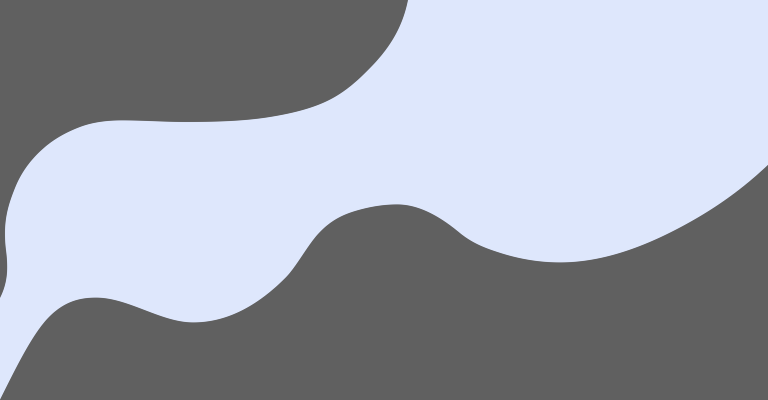
Write a Shadertoy shader that draws this background.

```glsl
// Flat two-tone background: a pale winding river of light between two smooth grey banks.

#define PALE vec3(0.871, 0.906, 0.988)
#define GREY vec3(0.378, 0.378, 0.378)
#define CANVAS vec2(192.0, 100.0)
#define EDGE_SOFTNESS 0.6
#define KNOTS 13

// Each knot holds position along the axis, height and slope.
const vec3 LOWER_BANK[KNOTS] = vec3[KNOTS](
    vec3(0.0, 0.1, 2.0), vec3(12.0, 20.5, 1.05), vec3(24.0, 25.6, 0.0),
    vec3(48.3, 19.4, 0.0), vec3(71.3, 30.5, 1.0), vec3(79.5, 41.5, 1.1),
    vec3(90.0, 47.6, 0.27), vec3(99.3, 48.9, 0.0), vec3(114.8, 41.9, -0.83),
    vec3(125.0, 36.8, -0.32), vec3(140.0, 34.4, 0.0), vec3(172.5, 44.5, 0.56),
    vec3(192.0, 58.8, 0.95));

// The upper bank folds back on itself, so it is set along the diagonal x + y.
const vec3 UPPER_BANK[KNOTS] = vec3[KNOTS](
    vec3(25.5, 25.5, 0.33), vec3(35.0, 31.4, 1.0), vec3(39.0, 36.0, 1.3),
    vec3(43.0, 40.5, 1.0), vec3(56.75, 49.25, 0.43), vec3(74.5, 52.0, -0.08),
    vec3(88.25, 48.25, -0.45), vec3(100.4, 39.4, -1.0), vec3(115.75, 23.25, -1.0),
    vec3(138.25, 3.25, -0.72), vec3(157.6, -7.4, -0.32), vec3(176.5, -9.5, 0.02),
    vec3(202.0, -2.0, 0.67));

// Straight continuation beyond a knot: height and slope.
vec2 tangentLine(vec3 knot, float x) {
    return vec2(knot.y + knot.z * (x - knot.x), knot.z);
}

// Cubic Hermite curve between two knots: height and slope.
vec2 hermite(vec3 a, vec3 b, float x) {
    float span = b.x - a.x;
    float t = (x - a.x) / span;
    float rise = b.y - a.y;
    float c2 = 3.0 * rise - span * (2.0 * a.z + b.z);
    float c3 = span * (a.z + b.z) - 2.0 * rise;
    float height = a.y + t * (span * a.z + t * (c2 + t * c3));
    float slope = a.z + t * (2.0 * c2 + 3.0 * t * c3) / span;
    return vec2(height, slope);
}

// Approximate signed distance to a bank, positive above the curve.
float heightAbove(vec3 bank[KNOTS], vec2 p) {
    vec2 curve = tangentLine(bank[0], p.x);
    for (int i = 0; i < KNOTS - 1; i++) {
        if (p.x >= bank[i].x) curve = hermite(bank[i], bank[i + 1], p.x);
    }
    if (p.x > bank[KNOTS - 1].x) curve = tangentLine(bank[KNOTS - 1], p.x);
    return (p.y - curve.x) / sqrt(1.0 + curve.y * curve.y);
}

void mainImage(out vec4 fragColor, in vec2 fragCoord) {
    vec2 p = fragCoord / iResolution.xy * CANVAS;
    float soft = EDGE_SOFTNESS * CANVAS.y / iResolution.y;

    // Distances to both banks; the diagonal axes are stretched by sqrt(2)
    float lower = heightAbove(LOWER_BANK, p);
    float upper = -heightAbove(UPPER_BANK, vec2(p.x + p.y, p.y - p.x)) / sqrt(2.0);

    // The river fills the space between the banks
    float river = smoothstep(-soft, soft, min(lower, upper));
    fragColor = vec4(mix(GREY, PALE, river), 1.0);
}
```
